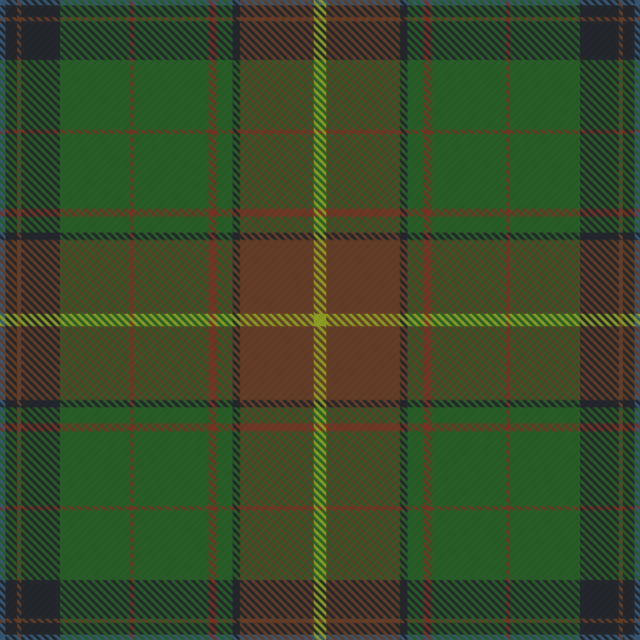
Reproduce this pattern procedurally as a three.js fragment shader.

```glsl
// Woven tartan: one mirrored sett of green, brown and black with fine red,
// yellow and blue stripes. The same stripe function colours warp and weft,
// and a diagonal twill wave decides which of the two lies on top.

varying vec2 vUv;

const float SETTS = 1.0;        // repeats across and down
const float SETT_UNITS = 768.0; // stripe widths are given in these units
const float TWILL_RIBS = 80.0;  // diagonal ribs per sett
const float TAU = 6.2831853;

const vec3 BLUE = vec3(0.21, 0.33, 0.44);
const vec3 BLACK = vec3(0.135, 0.15, 0.17);
const vec3 BROWN = vec3(0.385, 0.235, 0.15);
const vec3 GREEN = vec3(0.155, 0.36, 0.15);
const vec3 RED = vec3(0.45, 0.20, 0.14);
const vec3 YELLOW = vec3(0.54, 0.61, 0.14);

// Lays a stripe over all that is nearer the centre than its outer edge.
vec3 layStripe(vec3 under, vec3 dye, float dist, float edge, float soft) {
  return mix(dye, under, smoothstep(edge - soft, edge + soft, dist));
}

// Thread colour along one axis, built from the sett border inwards.
vec3 settColour(float position, float soft) {
  float d = abs(fract(position) - 0.5) * SETT_UNITS;
  vec3 c = BLUE;
  c = layStripe(c, BLACK, d, 377.5, soft);
  c = layStripe(c, BROWN, d, 363.5, soft);
  c = layStripe(c, BLACK, d, 358.5, soft);
  c = layStripe(c, GREEN, d, 312.0, soft);
  c = layStripe(c, RED, d, 228.0, soft);
  c = layStripe(c, GREEN, d, 223.5, soft);
  c = layStripe(c, RED, d, 133.5, soft);
  c = layStripe(c, GREEN, d, 124.0, soft);
  c = layStripe(c, BLACK, d, 105.0, soft);
  c = layStripe(c, BROWN, d, 96.0, soft);
  return layStripe(c, YELLOW, d, 7.5, soft);
}

// 1 where the warp is on top, 0 where the weft is.
float twill(float diagonal, float soft) {
  float wave = abs(fract(diagonal) - 0.5) - 0.25;
  return smoothstep(-soft, soft, wave);
}

// Faint ribs, cross grain and uneven yarn from layered sines.
float yarnShade(vec2 p) {
  float rib = sin(TAU * (p.x + p.y) * TWILL_RIBS * 2.0);
  float grain = sin(TAU * (p.x - p.y) * TWILL_RIBS);
  float uneven = sin(p.x * 173.0 + 2.0 * sin(p.y * 61.0))
               * sin(p.y * 149.0 + 2.0 * sin(p.x * 53.0));
  return 1.0 + 0.025 * rib + 0.025 * grain + 0.012 * uneven;
}

void main() {
  vec2 p = vUv * SETTS;
  vec2 pixel = fwidth(p);
  vec2 stripeSoft = max(vec2(1.2), 0.8 * pixel * SETT_UNITS);
  float ribSoft = clamp(0.5 * (pixel.x + pixel.y) * TWILL_RIBS, 0.2, 0.25);

  // Vertical warp and horizontal weft
  vec3 warp = settColour(p.x, stripeSoft.x);
  vec3 weft = settColour(p.y, stripeSoft.y);

  // Weave the two together
  float warpOnTop = twill((p.x + p.y) * TWILL_RIBS, ribSoft);
  vec3 cloth = mix(weft, warp, warpOnTop);
  gl_FragColor = vec4(cloth * yarnShade(p), 1.0);
}
```
